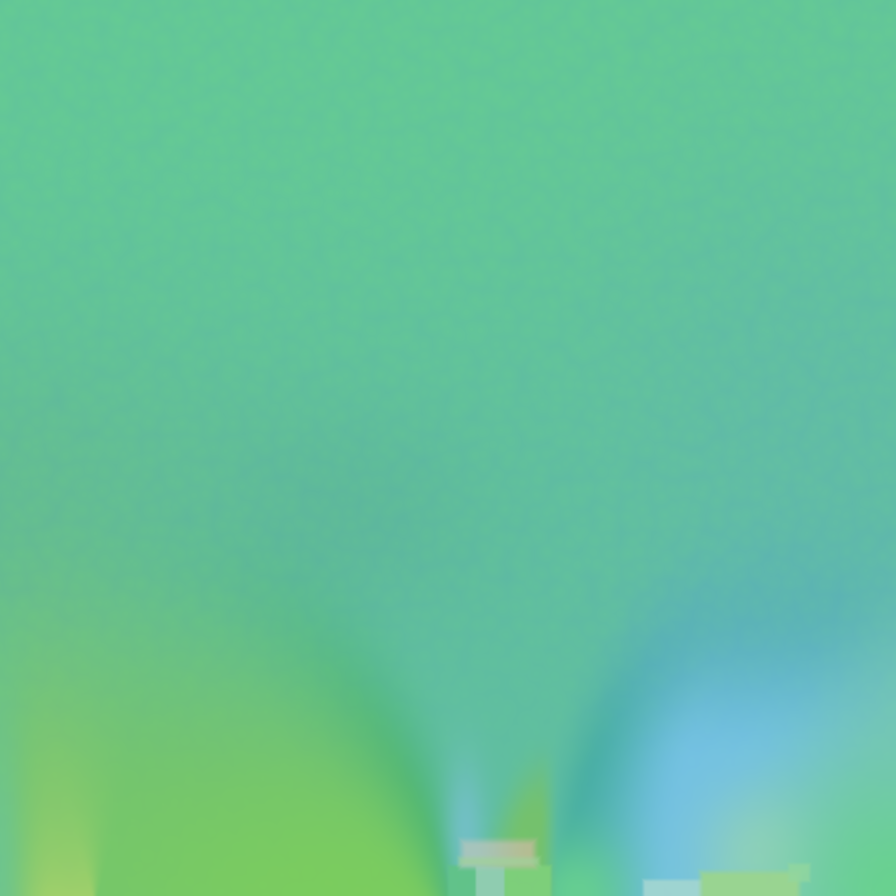
This background is drawn by a WebGL 2 fragment shader. Its source:

```glsl
#version 300 es
precision highp float;

#define BASE_TOP vec3(0.388, 0.780, 0.592)
#define BASE_LOW vec3(0.375, 0.745, 0.625)
#define LEAF vec3(0.450, 0.765, 0.440)
#define LIME vec3(0.480, 0.800, 0.370)
#define TEAL vec3(0.280, 0.680, 0.640)
#define SKY vec3(0.450, 0.755, 0.890)
#define PALE vec3(0.600, 0.830, 0.720)
#define MINT vec3(0.410, 0.820, 0.560)
#define GRAIN_SCALE 62.0
#define GRAIN_AMOUNT 0.032

uniform vec2 u_resolution;
out vec4 fragColor;

vec2 hash2(vec2 p) {
    vec3 q = fract(p.xyx * vec3(0.1031, 0.1030, 0.0973));
    q += dot(q, q.yzx + 33.33);
    return fract((q.xx + q.yz) * q.zy);
}

// Distance to the nearest scattered cell centre
float cellular(vec2 p) {
    vec2 cell = floor(p), local = fract(p);
    float nearest = 2.0;
    for (int y = -1; y <= 1; y++) {
        for (int x = -1; x <= 1; x++) {
            vec2 offset = vec2(x, y);
            vec2 delta = offset + hash2(cell + offset) - local;
            nearest = min(nearest, dot(delta, delta));
        }
    }
    return sqrt(nearest);
}

float glow(vec2 p, vec2 center, vec2 radius) {
    vec2 d = (p - center) / radius;
    return exp(-dot(d, d));
}

// Soft-edged rectangle from its lower and upper corners
float box(vec2 p, vec2 low, vec2 high, float soft) {
    vec2 d = abs(p - 0.5 * (low + high)) - 0.5 * (high - low);
    return 1.0 - smoothstep(-soft, soft, max(d.x, d.y));
}

float rise(float edge, float soft, float x) {
    return smoothstep(edge - soft, edge + soft, x);
}

void main() {
    vec2 p = gl_FragCoord.xy / u_resolution;

    // Broad field, cooler toward the right and the middle
    vec3 color = mix(BASE_LOW, BASE_TOP, smoothstep(0.3, 0.95, p.y));
    color = mix(color, vec3(0.38, 0.73, 0.66), 0.75 * glow(p, vec2(0.9, 0.48), vec2(0.22, 0.32)));
    color = mix(color, vec3(0.36, 0.71, 0.61), 0.7 * glow(p, vec2(0.38, 0.42), vec2(0.16, 0.12)));
    color = mix(color, vec3(0.39, 0.73, 0.56), 0.7 * glow(p, vec2(0.0, 0.42), vec2(0.28, 0.2)));

    // Left green dome with a curved right rim
    float leftRim = 0.51 - 0.95 * p.y * p.y;
    float leftSoft = 0.006 + 0.22 * p.y;
    float leftMask = 1.0 - rise(leftRim - 0.4 * leftSoft, leftSoft, p.x);
    leftMask *= 1.0 - smoothstep(0.1, 0.46, p.y);
    vec3 leftColor = mix(LEAF, LIME, glow(p, vec2(0.38, 0.0), vec2(0.28, 0.13)));
    float inside = (leftRim - p.x) / (0.025 + 0.4 * p.y);
    leftColor = mix(leftColor, vec3(0.26, 0.69, 0.47), 0.8 * exp(-inside * inside));
    color = mix(color, leftColor, leftMask);

    // Yellow patch in the lower left corner
    float patchMask = rise(0.025, 0.035, p.x) * (1.0 - rise(0.106, 0.004 + 0.3 * p.y, p.x));
    color = mix(color, vec3(0.65, 0.82, 0.42), 0.85 * patchMask * exp(-p.y * 9.0));
    color = mix(color, vec3(0.42, 0.77, 0.60), 0.7 * glow(p, vec2(0.0, 0.03), vec2(0.025, 0.2)));

    // Right blue plume, teal along its left rim
    float rightRim = 0.612 + 0.85 * p.y * p.y;
    float rightSoft = 0.006 + 0.17 * p.y;
    float rightMask = rise(rightRim + 0.3 * rightSoft, rightSoft, p.x);
    rightMask *= 1.0 - smoothstep(0.14, 0.48, p.y);
    vec3 rightColor = mix(TEAL, SKY, smoothstep(0.015, 0.14, p.x - rightRim));
    rightColor = mix(rightColor, vec3(0.34, 0.67, 0.77), smoothstep(0.15, 0.34, p.y));
    float outer = p.x - 0.83 - 0.55 * p.y;
    rightColor = mix(rightColor, vec3(0.46, 0.77, 0.73), smoothstep(-0.1, 0.09, outer));
    rightColor = mix(rightColor, PALE, 0.75 * glow(p, vec2(0.85, 0.045), vec2(0.07, 0.075)));
    rightColor = mix(rightColor, MINT, glow(p, vec2(1.0, 0.0), vec2(0.11, 0.13)));
    rightColor = mix(rightColor, MINT, 0.9 * glow(p, vec2(0.645, 0.0), vec2(0.06, 0.065)));
    color = mix(color, rightColor, rightMask);

    // Central wedge: cool left sliver and green right flank
    color = mix(color, vec3(0.46, 0.75, 0.80), 0.8 * glow(p, vec2(0.52, 0.075), vec2(0.022, 0.075)));
    float flank = rise(0.535 + 0.35 * p.y, 0.025, p.x) * (1.0 - rise(0.613, 0.012, p.x));
    color = mix(color, vec3(0.47, 0.76, 0.39), 0.85 * flank * (1.0 - smoothstep(0.08, 0.19, p.y)));

    // Small blocks along the lower border
    float foot = box(p, vec2(0.5, -0.1), vec2(0.615, 0.034), 0.003);
    vec3 footColor = mix(vec3(0.38, 0.76, 0.54), vec3(0.49, 0.81, 0.48), rise(0.55, 0.02, p.x));
    footColor = mix(footColor, vec3(0.56, 0.80, 0.69), box(p, vec2(0.531, -0.1), vec2(0.563, 0.1), 0.002));
    color = mix(color, footColor, foot);
    vec3 capColor = mix(vec3(0.66, 0.77, 0.74), vec3(0.72, 0.74, 0.58), rise(0.56, 0.035, p.x));
    color = mix(color, capColor, 0.95 * box(p, vec2(0.515, 0.032), vec2(0.597, 0.062), 0.006));
    color = mix(color, vec3(0.62, 0.82, 0.60), 0.7 * box(p, vec2(0.512, 0.034), vec2(0.602, 0.043), 0.004));
    color = mix(color, vec3(0.62, 0.83, 0.82), box(p, vec2(0.718, -0.1), vec2(0.785, 0.018), 0.003));
    color = mix(color, vec3(0.60, 0.83, 0.57), box(p, vec2(0.782, -0.1), vec2(0.892, 0.027), 0.005));
    color = mix(color, vec3(0.57, 0.84, 0.62), 0.8 * box(p, vec2(0.88, 0.016), vec2(0.904, 0.036), 0.003));

    // Fine mottling, strongest away from the bright glows
    float grain = cellular(p * GRAIN_SCALE) + 0.5 * cellular(p * GRAIN_SCALE * 0.47 + 19.0) - 0.75;
    float grainMask = mix(0.2, 1.0, smoothstep(0.08, 0.4, p.y));
    color += grain * GRAIN_AMOUNT * grainMask * vec3(-0.3, -0.6, 0.6);

    fragColor = vec4(clamp(color, 0.0, 1.0), 1.0);
}
```
